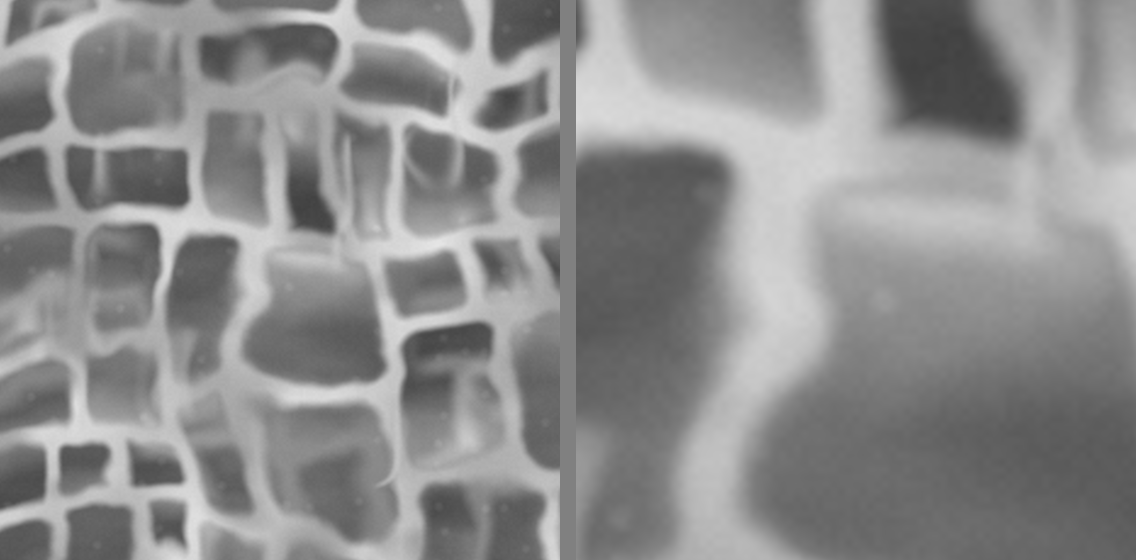
Left: the whole. Right: its middle third, enlarged.
This texture is drawn by a three.js fragment shader. Its source:

```glsl
// Porous metal under an electron microscope: bright ragged walls around dark boxy pores.
varying vec2 vUv;

float hash(vec2 p) {
  return fract(sin(dot(p, vec2(127.1, 311.7))) * 43758.5453);
}

float noise(vec2 p) {
  vec2 i = floor(p), f = fract(p);
  f = f * f * (3.0 - 2.0 * f);
  return mix(mix(hash(i), hash(i + vec2(1.0, 0.0)), f.x),
             mix(hash(i + vec2(0.0, 1.0)), hash(i + 1.0), f.x), f.y);
}

float fbm(vec2 p) {
  float sum = 0.0, amp = 0.5;
  for (int i = 0; i < 4; i++) {
    sum += amp * noise(p);
    p = p * 2.03 + 17.3;
    amp *= 0.5;
  }
  return sum / 0.9375;
}

vec2 warp(vec2 p, float freq, float amount) {
  return amount * (vec2(noise(p * freq + 3.7), noise(p * freq + 41.2)) - 0.5);
}

// Splits the plane into random boxes; returns depth from the edge, height in the box, box id.
vec3 pore(vec2 p, float seed) {
  vec2 lo = vec2(-0.15), hi = vec2(1.15);
  float id = seed;
  for (int i = 0; i < 8; i++) {
    vec2 size = hi - lo;
    if (max(size.x, size.y) < 0.19 + 0.15 * hash(vec2(id, 5.1))) break;
    vec2 cut = mix(lo, hi, mix(0.34, 0.66, hash(vec2(id, 2.3))));
    bool splitX = size.x > size.y * (0.8 + 0.4 * hash(vec2(id, 8.9)));
    float side = splitX ? step(cut.x, p.x) : step(cut.y, p.y);
    if (splitX) {
      if (side > 0.5) lo.x = cut.x; else hi.x = cut.x;
    } else {
      if (side > 0.5) lo.y = cut.y; else hi.y = cut.y;
    }
    id = hash(vec2(id + 0.37, side + 1.0));
  }
  vec2 halfSize = 0.5 * (hi - lo);
  float radius = 0.5 * min(halfSize.x, halfSize.y);
  vec2 q = abs(p - 0.5 * (lo + hi)) - halfSize + radius;
  float edge = radius - length(max(q, 0.0)) - min(max(q.x, q.y), 0.0);
  return vec3(edge, (p.y - lo.y) / (hi.y - lo.y), id);
}

// Small soft dark hollows scattered over floors and walls.
float pits(vec2 p) {
  float dark = 0.0;
  vec2 cell = floor(p * 7.0);
  for (int y = -1; y <= 1; y++) {
    for (int x = -1; x <= 1; x++) {
      vec2 c = cell + vec2(float(x), float(y));
      vec2 center = (c + vec2(hash(c + 1.3), hash(c + 7.9))) / 7.0;
      float r = mix(0.018, 0.045, hash(c + 4.4));
      float d = length((p - center) * vec2(0.75, 1.15)) - r;
      dark = max(dark, step(0.62, hash(c + 11.7)) * (1.0 - smoothstep(-0.02, 0.01, d)));
    }
  }
  return dark;
}

// Faint bright dots lying on the pore floors.
float specks(vec2 p) {
  vec2 c = floor(p * 26.0);
  vec2 offset = fract(p * 26.0) - 0.3 - 0.4 * vec2(hash(c), hash(c + 5.0));
  return step(0.86, hash(c + 9.0)) * (1.0 - smoothstep(0.05, 0.3, length(offset)));
}

void main() {
  vec2 uv = vUv;
  vec2 p = uv + warp(uv, 3.2, 0.13) + warp(uv, 9.0, 0.045)
         + warp(uv, 22.0, 0.016) + warp(uv, 55.0, 0.003);

  // Pore floors, with a deeper blurred network showing through
  vec3 front = pore(p, 0.31);
  vec3 deep = pore(p + warp(uv, 5.0, 0.06) + 0.03, 0.74);
  float depth = max(front.x, 0.0);
  float tone = 0.31 + 0.1 * hash(vec2(front.z, 1.7)) + 0.24 * (fbm(uv * vec2(4.0, 8.0)) - 0.45);
  float deepWall = 1.0 - smoothstep(0.0, 0.04, deep.x);
  tone = mix(tone, 0.6, 0.7 * deepWall * smoothstep(0.3, 0.65, noise(uv * 6.0 + 8.0)));

  // Sloping ledges
  float rise = hash(vec2(front.z, 3.1)) > 0.5 ? front.y : 1.0 - front.y;
  tone += 0.34 * hash(vec2(front.z, 6.2)) * smoothstep(0.4, 1.0, rise);
  tone += 0.05 * specks(uv);

  // Wide soft skirts below a narrow bright wall, each fading in and out
  float skirt = mix(0.02, 0.05, noise(uv * vec2(4.0, 6.0) + 13.0));
  float skirtTone = 0.56 + 0.2 * (fbm(uv * 7.0 + 3.0) - 0.5);
  tone = mix(tone, skirtTone, 1.0 - smoothstep(0.003, skirt, depth));
  float width = mix(0.003, 0.015, noise(uv * 6.0 + 23.0));
  float wall = 1.0 - smoothstep(width * 0.5, width + 0.02, depth);
  float strength = mix(0.3, 1.0, smoothstep(0.15, 0.6, noise(uv * vec2(7.0, 5.0) + 71.0)));
  float wallTone = 0.76 + 0.22 * (noise(uv * vec2(9.0, 3.5) + 5.0) - 0.5)
                 + 0.12 * (fbm(uv * 12.0) - 0.5);
  tone = mix(tone, wallTone, wall * strength);

  // Hollows and thin torn slivers
  float hollow = pits(uv + warp(uv, 12.0, 0.035));
  tone = mix(tone, 0.38 + 0.1 * noise(uv * 12.0), 0.6 * hollow * (1.0 - 0.6 * wall));
  float ridge = abs(noise(uv * vec2(9.0, 4.0) + warp(uv, 10.0, 0.7) + 60.0) - 0.5);
  float sliver = (1.0 - smoothstep(0.0, 0.09, ridge)) * smoothstep(0.62, 0.85, noise(uv * 7.0 + 31.0));
  tone = mix(tone, 0.8, 0.6 * sliver);

  // Fine detector grain
  tone += 0.02 * (noise(uv * 230.0) - 0.5);
  gl_FragColor = vec4(vec3(clamp(tone, 0.24, 0.92)), 1.0);
}
```
